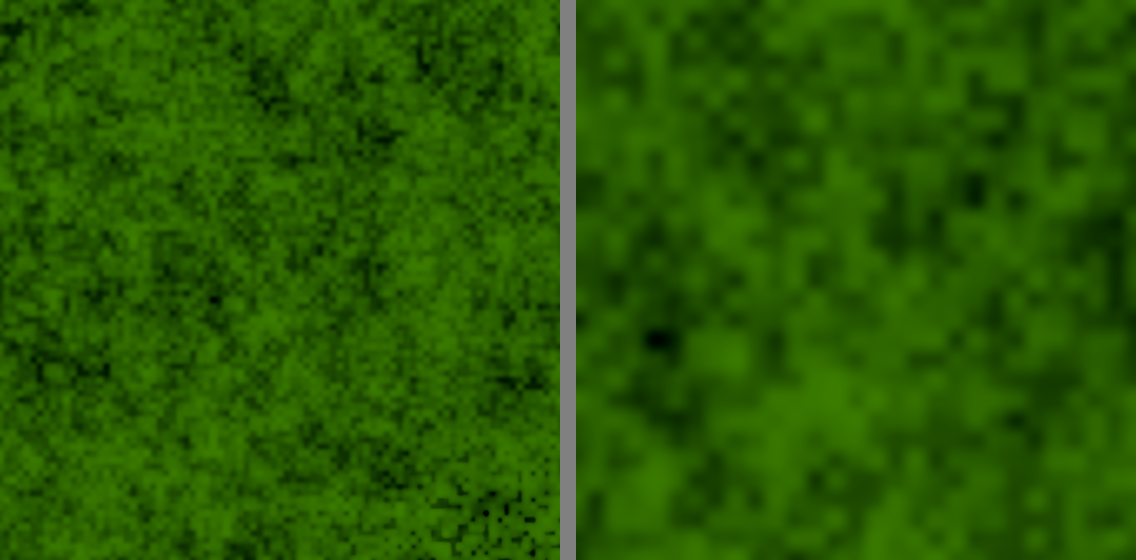
Left: the whole. Right: its middle third, enlarged.
A three.js fragment shader for this texture:

```glsl
// Mottled moss-green turf: four octaves of axis-aligned value noise give soft
// square-grained blotches, coloured by a dark-to-bright green ramp. Small dark
// pits sharpen the grain towards the lower right corner.

#define COARSE_CELLS 10.5
#define OCTAVES 4
#define PERSISTENCE 1.14
#define MEAN_GREEN 0.346
#define CONTRAST 0.064
#define SHADOW_SKEW 0.007
#define PIT_DEPTH 2.2

varying vec2 vUv;

// Sine-free hash, 0 to 1
float hash(vec2 p) {
  vec3 q = fract(vec3(p.xyx) * 0.1031);
  q += dot(q, q.yzx + 33.33);
  return fract((q.x + q.y) * q.z);
}

float valueNoise(vec2 p) {
  vec2 cell = floor(p);
  vec2 f = fract(p);
  vec2 w = f * f * (3.0 - 2.0 * f);
  float low = mix(hash(cell), hash(cell + vec2(1.0, 0.0)), w.x);
  float high = mix(hash(cell + vec2(0.0, 1.0)), hash(cell + vec2(1.0)), w.x);
  return mix(low, high, w.y);
}

// Green level to colour: red falls away faster than green in the shadows
vec3 turfColor(float green) {
  return vec3(max(0.6 * green - 0.06, 0.0), max(green, 0.02), 0.0);
}

void main() {
  // Sum the octaves, finer ones stronger, keeping the last as the fine grain
  float total = 0.0;
  float power = 0.0;
  float amplitude = 1.0;
  float cells = COARSE_CELLS;
  float grain = 0.0;
  for (int i = 0; i < OCTAVES; i++) {
    grain = valueNoise(vUv * cells + float(i) * 137.0);
    total += amplitude * (grain - 0.5);
    power += amplitude * amplitude;
    amplitude *= PERSISTENCE;
    cells *= 2.0;
  }

  // Scale to unit deviation; 0.2145 is the deviation of one noise octave
  float tone = total / (0.2145 * sqrt(power));

  // Dark pits gathering in the lower right corner
  float corner = smoothstep(0.45, 0.95, vUv.x) * (1.0 - smoothstep(0.05, 0.27, vUv.y));
  float pits = 1.0 - smoothstep(0.05, 0.4, grain);
  tone += corner * (0.3 - PIT_DEPTH * pits);

  // Skew towards deep shadows and gentle highlights
  float green = MEAN_GREEN + CONTRAST * tone - SHADOW_SKEW * (tone * tone - 1.0);
  gl_FragColor = vec4(turfColor(green), 1.0);
}
```
